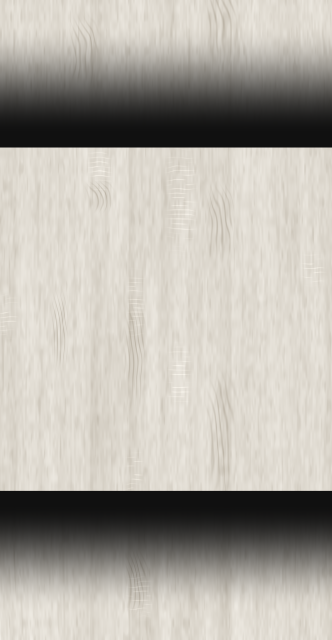
A WebGL 2 fragment shader for this texture:

```glsl
#version 300 es
precision highp float;
// Pale sawn oak panel between two dark bands that fade into more oak.
uniform vec2 u_resolution;
out vec4 outColor;

float hash(vec2 p) {
    vec3 q = fract(p.xyx * vec3(0.1031, 0.1030, 0.0973));
    q += dot(q, q.yzx + 33.33);
    return fract((q.x + q.y) * q.z);
}

float noise(vec2 p) {
    vec2 i = floor(p), f = fract(p);
    f = f * f * (3.0 - 2.0 * f);
    return mix(mix(hash(i), hash(i + vec2(1, 0)), f.x),
               mix(hash(i + vec2(0, 1)), hash(i + vec2(1, 1)), f.x), f.y);
}

// Arched growth rings: centre in xy, half size in zw
const vec4 FIGURES[8] = vec4[8](
    vec4(0.665, 0.650, 0.036, 0.050), vec4(0.668, 0.320, 0.042, 0.080),
    vec4(0.668, 0.965, 0.042, 0.055), vec4(0.408, 0.445, 0.028, 0.065),
    vec4(0.300, 0.693, 0.036, 0.020), vec4(0.180, 0.485, 0.022, 0.050),
    vec4(0.412, 0.090, 0.030, 0.040), vec4(0.255, 0.920, 0.040, 0.045));

// Patches of pale crosswise saw marks, same layout
const vec4 SAW_MARKS[8] = vec4[8](
    vec4(0.545, 0.690, 0.038, 0.070), vec4(0.540, 0.415, 0.030, 0.040),
    vec4(0.300, 0.735, 0.030, 0.030), vec4(0.410, 0.525, 0.022, 0.045),
    vec4(0.945, 0.580, 0.030, 0.022), vec4(0.025, 0.505, 0.025, 0.030),
    vec4(0.405, 0.260, 0.022, 0.030), vec4(0.420, 0.070, 0.032, 0.030));

// Stave joints: x, side of the tint (+1 right, -1 left), width, strength
const vec4 JOINTS[8] = vec4[8](
    vec4(0.000, 1.0, 0.030, 0.6), vec4(0.195, -1.0, 0.050, 0.6),
    vec4(0.272, 1.0, 0.050, 0.9), vec4(0.388, 1.0, 0.045, 1.0),
    vec4(0.515, 1.0, 0.030, 0.3), vec4(0.697, -1.0, 0.050, 0.9),
    vec4(0.905, -1.0, 0.050, 0.6), vec4(1.000, -1.0, 0.035, 0.7));

vec3 oak(vec2 uv) {
    float tint = 0.0, pale = 0.0;
    float x = uv.x + 0.012 * (noise(uv * vec2(5.0, 7.0)) - 0.5);

    // Long streaks and short pores along the grain
    float streaks = 0.45 * noise(vec2(x * 24.0, uv.y * 2.5))
                  + 0.33 * noise(vec2(x * 65.0 + 9.0, uv.y * 6.0))
                  + 0.22 * noise(vec2(x * 140.0 + 5.0, uv.y * 16.0));
    tint += 0.62 * (streaks - 0.5);
    tint += 0.30 * (noise(vec2(x * 190.0, uv.y * 75.0)) - 0.5);
    float pores = noise(vec2(x * 125.0 + 31.0, uv.y * 38.0));
    tint += 0.22 * smoothstep(0.68, 0.95, pores);

    for (int i = 0; i < 8; i++) {
        vec4 joint = JOINTS[i];
        float away = (uv.x - joint.x) * joint.y;
        float fade = exp(-max(away, 0.0) / joint.z) * smoothstep(-0.003, 0.003, away);
        tint += 0.30 * joint.w * fade * (0.35 + noise(vec2(joint.x * 90.0, uv.y * 6.0)));

        vec4 figure = FIGURES[i];
        vec2 f = (uv - figure.xy) / figure.zw;
        float wobble = noise(uv * vec2(45.0, 32.0)) - 0.5;
        float rings = 0.5 + 0.5 * sin(14.0 * (f.x + 0.4 * f.y * f.y)
                                      + 5.0 * f.y + 5.0 * wobble);
        float mask = exp(-dot(f * f, f * f));
        tint += mask * (0.55 * pow(rings, 3.0) + 0.06);

        vec4 saw = SAW_MARKS[i];
        vec2 s = (uv - saw.xy) / saw.zw;
        float row = uv.y * 145.0 + 0.6 * noise(uv * 30.0);
        float reach = noise(vec2(uv.x * 26.0, floor(row) * 7.3));
        float tick = smoothstep(0.55, 0.95, 1.0 - abs(2.0 * fract(row) - 1.0));
        pale += tick * smoothstep(0.35, 0.65, reach) * exp(-dot(s * s, s * s));
    }
    vec3 wood = vec3(0.885, 0.866, 0.830) - tint * vec3(0.150, 0.162, 0.180);
    return wood + 0.055 * pale;
}

void main() {
    vec2 uv = gl_FragCoord.xy / u_resolution;
    vec3 color = oak(uv);

    // Dark bands start sharply at the panel and dissolve outwards
    float outside = max(uv.y - 0.7695, 0.233 - uv.y);
    float light = smoothstep(0.02, 0.19, outside);
    vec3 shaded = mix(vec3(0.062), color, light);
    float band = clamp(outside * u_resolution.y + 0.5, 0.0, 1.0);
    outColor = vec4(mix(color, shaded, band), 1.0);
}
```
